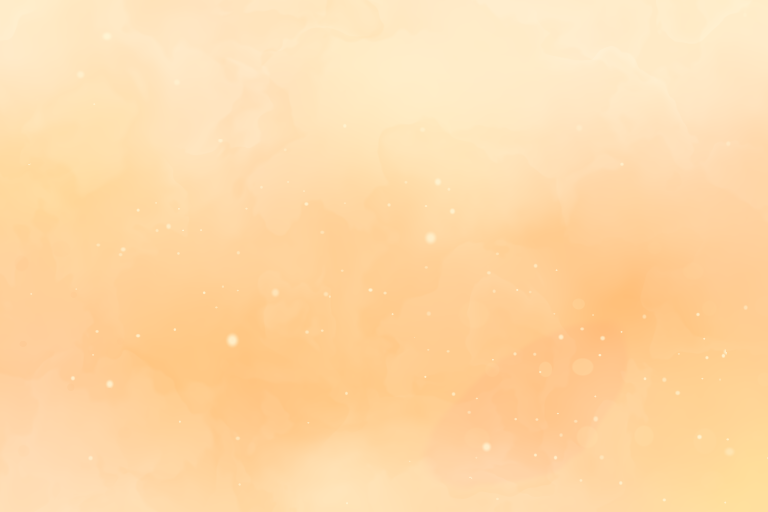
Reproduce this background procedurally as a WebGL 2 fragment shader.

```glsl
#version 300 es
precision highp float;

uniform vec2 u_resolution;
out vec4 fragColor;

vec3 hash3(vec2 p) {
    vec3 q = fract(vec3(p.xyx) * vec3(0.1031, 0.1030, 0.0973));
    q += dot(q, q.yxz + 33.33);
    return fract((q.xxy + q.yzz) * q.zyx);
}

float noise(vec2 p) {
    vec2 cell = floor(p), f = fract(p);
    f = f * f * f * (f * (f * 6.0 - 15.0) + 10.0);
    return mix(mix(hash3(cell).x, hash3(cell + vec2(1, 0)).x, f.x),
               mix(hash3(cell + vec2(0, 1)).x, hash3(cell + vec2(1, 1)).x, f.x), f.y);
}

float fbm(vec2 p) {
    float sum = 0.0, amplitude = 0.5;
    for (int i = 0; i < 5; i++) {
        sum += amplitude * noise(p);
        p = mat2(1.6, 1.2, -1.2, 1.6) * p + 17.3;
        amplitude *= 0.5;
    }
    return sum;
}

float glow(vec2 p, vec2 centre, vec2 size) {
    vec2 d = (p - centre) / size;
    return exp(-dot(d, d));
}

// One randomly placed, slightly uneven disc per grid cell
float spots(vec2 p, float cellSize, vec2 radii, float chance, float softness, float seed) {
    vec2 cell = floor(p / cellSize);
    vec3 place = hash3(cell + seed);
    vec3 look = hash3(cell + seed + 71.7);
    vec2 d = p - (cell + 0.25 + 0.5 * place.xy) * cellSize;
    float radius = mix(radii.x, radii.y, look.x * look.x);
    float dist = length(d * vec2(1.0, 0.85 + 0.4 * look.y)) / radius;
    float strength = step(place.z, chance) * mix(0.45, 1.0, look.z);
    return strength * (1.0 - smoothstep(1.0 - softness, 1.0 + softness, dist));
}

void main() {
    vec2 p = gl_FragCoord.xy / u_resolution.y;
    vec2 warp = vec2(fbm(p * 3.0 + 4.0), fbm(p * 3.0 + 29.0)) - 0.48;
    vec2 q = p + 0.22 * warp;

    // Broad wash: pale above, deepest below the middle
    float depth = mix(0.76, 0.11, smoothstep(0.33, 0.9, q.y));
    depth -= 0.27 * smoothstep(0.3, 0.0, q.y);
    depth += 0.32 * glow(q, vec2(1.22, 0.40), vec2(0.13, 0.10));
    depth += 0.20 * glow(q, vec2(1.09, 0.54), vec2(0.11, 0.06));
    depth += 0.20 * glow(q, vec2(0.05, 0.66), vec2(0.20, 0.14));
    depth += 0.09 * glow(q, vec2(0.60, 0.27), vec2(0.30, 0.13));
    depth += 0.14 * glow(q, vec2(1.35, 0.66), vec2(0.28, 0.14));
    depth += 0.07 * glow(q, vec2(0.30, 0.90), vec2(0.25, 0.20));
    depth -= 0.14 * glow(q, vec2(0.85, 0.68), vec2(0.24, 0.20));
    depth -= 0.20 * glow(q, vec2(0.05, 0.16), vec2(0.20, 0.22));
    depth -= 0.22 * glow(q, vec2(0.72, 0.02), vec2(0.14, 0.13));

    // Layered pigment with one crisp side and one fading side
    for (int i = 0; i < 4; i++) {
        float layer = float(i);
        float field = fbm(q * (2.2 + 0.9 * layer) + 13.7 * layer);
        float edge = smoothstep(0.50, 0.525, field) * (1.0 - smoothstep(0.51, 0.68, field));
        float patchy = smoothstep(0.4, 0.65, noise(p * 3.0 + 9.1 * layer));
        depth += (mod(layer, 2.0) < 0.5 ? 0.075 : -0.065) * edge * patchy;
    }
    depth += 0.12 * (fbm(q * 4.0 + 51.0) - 0.48);

    // Slanted rosy stain
    vec2 stain = mat2(0.8, -0.6, 0.6, 0.8) * (p + 0.10 * warp - vec2(1.03, 0.21));
    float rosy = 1.0 - smoothstep(0.93, 1.05, length(stain / vec2(0.23, 0.115)));
    depth += 0.08 * rosy;

    vec3 color = mix(vec3(1.0, 0.94, 0.82), vec3(1.0, 0.76, 0.48), clamp(depth, 0.0, 1.08));

    // Pink and yellow drift
    float pink = 0.6 * rosy + 0.5 * glow(q, vec2(1.40, 0.62), vec2(0.25, 0.2))
               + 0.5 * glow(q, vec2(0.08, 0.28), vec2(0.2, 0.25));
    float yellow = glow(q, vec2(1.48, 0.05), vec2(0.20, 0.17))
                 + 0.6 * glow(q, vec2(0.10, 0.66), vec2(0.25, 0.16));
    pink += 1.2 * (fbm(p * 2.5 + 83.0) - 0.48);
    color += pink * vec3(0.0, -0.012, 0.030) + yellow * vec3(0.0, 0.030, -0.035);

    // Faint pale discs at lower right, a few darker drops at left
    float discs = spots(p, 0.11, vec2(0.012, 0.032), 0.6, 0.12, 5.0);
    color = mix(color, vec3(1.0, 0.89, 0.68), 0.38 * discs * glow(p, vec2(1.18, 0.27), vec2(0.30, 0.20)));
    float drops = spots(p, 0.09, vec2(0.006, 0.019), 0.5, 0.15, 23.0);
    color = mix(color, vec3(0.99, 0.76, 0.53), 0.5 * drops * glow(p, vec2(0.12, 0.32), vec2(0.16, 0.18)));

    // Scattered cream sparks
    float band = glow(p, vec2(0.45, 0.50), vec2(0.42, 0.20))
               + glow(p, vec2(1.15, 0.27), vec2(0.32, 0.24));
    float sparks = spots(p, 0.041, vec2(0.0018, 0.0045), 0.03 + 0.33 * band, 0.6, 41.0);
    sparks = max(sparks, spots(p + 0.017, 0.10, vec2(0.004, 0.010), 0.03 + 0.22 * band, 0.65, 67.0));
    color = mix(color, vec3(1.0, 0.96, 0.83), 0.85 * sparks);

    fragColor = vec4(clamp(color, 0.0, 1.0), 1.0);
}
```
